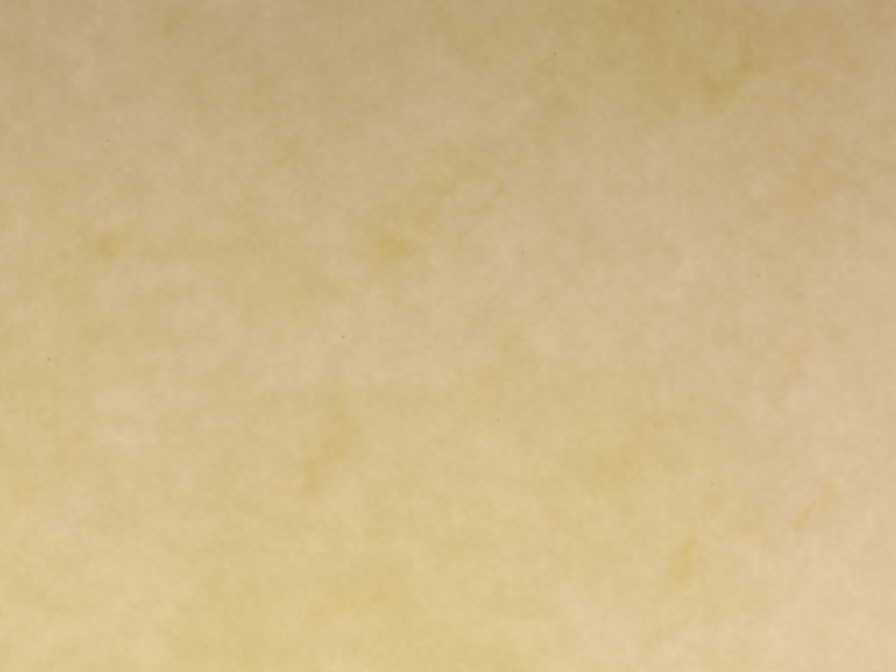
Write a Shadertoy shader that draws this texture.

```glsl
// Warm cream stone under soft light: a vertical glow, pale pink and yellow clouds,
// fine mottling, and broken ochre stains that lean up to the right.
// Clouds and grain are layered value noise; stains and specks are scattered in loops.

float hash(vec2 p) {
    return fract(sin(dot(p, vec2(127.1, 311.7))) * 43758.5453);
}

float noise(vec2 p) {
    vec2 cell = floor(p), f = fract(p);
    f = f * f * (3.0 - 2.0 * f);
    return mix(mix(hash(cell), hash(cell + vec2(1, 0)), f.x),
               mix(hash(cell + vec2(0, 1)), hash(cell + vec2(1, 1)), f.x), f.y);
}

float fbm(vec2 p) {
    float sum = 0.0, amp = 0.5;
    for (int i = 0; i < 5; i++) {
        sum += amp * noise(p);
        p = mat2(1.6, 1.2, -1.2, 1.6) * p + 7.3;
        amp *= 0.5;
    }
    return sum / 0.97;
}

// Random spot on the canvas, jittered around an evenly spread sequence
vec2 scatter(float id, float aspect) {
    return fract(id * vec2(0.7549, 0.5698) + 0.2 * hash(vec2(id, 4.0))) * vec2(aspect, 1.0);
}

// Elongated stains, ragged at the rim and broken into blotches
float stains(vec2 p, float aspect) {
    float sum = 0.0;
    vec2 warp = vec2(fbm(p * 14.0), fbm(p * 14.0 + 31.0)) - 0.5;
    float broken = smoothstep(0.34, 0.66, fbm(p * 30.0 + 12.0));
    for (int i = 1; i <= 15; i++) {
        float id = float(i);
        float angle = mix(0.35, 0.95, hash(vec2(id, 1.0)));
        vec2 d = p - scatter(id, aspect) + warp * 0.11;
        vec2 along = vec2(cos(angle), sin(angle));
        d = vec2(dot(d, along), dot(d, vec2(-along.y, along.x)));
        d /= vec2(mix(0.06, 0.14, hash(vec2(id, 2.0))), mix(0.018, 0.04, hash(vec2(id, 3.0))));
        sum += exp(-dot(d, d)) * mix(0.35, 0.9, hash(vec2(id, 5.0)));
    }
    return min(sum, 1.1) * mix(0.25, 1.0, broken);
}

// A few tiny faint pits
float specks(vec2 p, float aspect) {
    float sum = 0.0;
    for (int i = 1; i <= 16; i++) {
        float id = float(i) + 40.0;
        float radius = mix(0.002, 0.004, hash(vec2(id, 6.0)));
        float dist = length(p - scatter(id, aspect));
        sum += (1.0 - smoothstep(0.2 * radius, 1.5 * radius, dist)) * hash(vec2(id, 7.0));
    }
    return sum;
}

void mainImage(out vec4 fragColor, in vec2 fragCoord) {
    vec2 p = fragCoord / iResolution.y;
    float aspect = iResolution.x / iResolution.y;

    // Light falls off from the bottom to the top, most of all near the upper edge
    float fall = 0.65 * p.y + 0.35 * p.y * p.y;
    vec3 color = mix(vec3(0.866, 0.782, 0.582), vec3(0.738, 0.645, 0.482), fall);

    // Pale pink clouds against yellower ground, pinker to the right
    float cloud = fbm(p * 3.2 + 5.0) - 0.5;
    float patches = fbm(p * vec2(6.0, 8.0) + 43.0) - 0.5;
    float side = smoothstep(0.55, 1.0, p.x / aspect) - 0.3;
    color += vec3(0.03, 0.028, 0.115) * cloud + vec3(0.03, 0.032, 0.06) * patches;
    color += vec3(0.007, 0.0, 0.022) * side;

    // Fine mottling and soft grain
    float mottle = fbm(p * 32.0 + 19.0) - 0.5;
    float grain = noise(p * 95.0 + 3.0) + noise(p * 170.0) - 1.0;
    color += vec3(0.04, 0.042, 0.07) * mottle + vec3(0.015, 0.015, 0.02) * grain;

    // Ochre stains turn greener toward the top
    vec3 ochre = mix(vec3(0.012, 0.046, 0.115), vec3(0.038, 0.036, 0.095), smoothstep(0.3, 0.9, p.y));
    color -= ochre * stains(p, aspect);
    color -= vec3(0.08, 0.07, 0.1) * specks(p, aspect);

    fragColor = vec4(color, 1.0);
}
```
